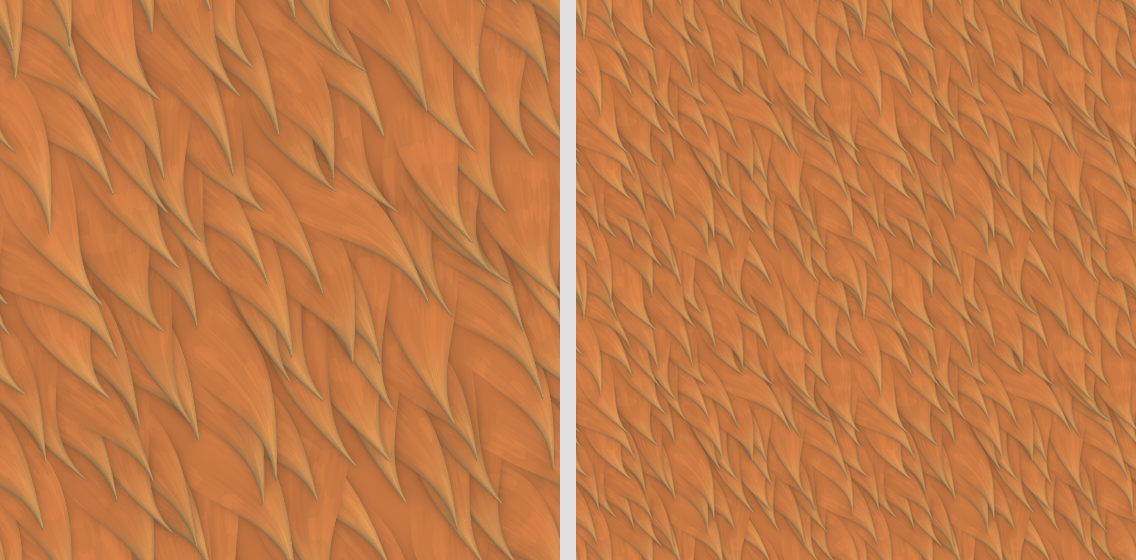
Left: one tile. Right: repeated 2 by 2.
Write a three.js fragment shader that draws this texture.

```glsl
varying vec2 vUv;

float hash(vec2 p) {
  return fract(sin(dot(p, vec2(127.1, 311.7))) * 43758.5453);
}

float noise(vec2 p) {
  vec2 i = floor(p), f = fract(p);
  f = f * f * (3.0 - 2.0 * f);
  return mix(mix(hash(i), hash(i + vec2(1.0, 0.0)), f.x),
             mix(hash(i + vec2(0.0, 1.0)), hash(i + 1.0), f.x), f.y);
}

// Paints one hooked lock over the colour below; q is measured from its tip
vec3 paintLock(vec3 below, vec2 q, vec2 id) {
  float hook = hash(id + 3.3) < 0.5 ? -1.0 : 1.0;
  float bend = hook * mix(0.065, 0.125, hash(id + 6.1));
  float angle = 0.5 + bend * 4.6 + (hash(id + 5.7) - 0.5) * 0.4;
  float len = mix(0.25, 0.36, hash(id + 8.1));
  float girth = mix(0.046, 0.07, hash(id + 11.9));

  // t runs from tip to root, side runs across the bent axis
  float t = dot(q, vec2(-sin(angle), cos(angle))) / len;
  float k = 1.0 - clamp(t, 0.0, 1.0);
  float slope = 3.0 * bend * k * k / len;
  float side = dot(q, vec2(cos(angle), sin(angle))) - bend * (1.0 - k * k * k);
  side /= sqrt(1.0 + slope * slope);
  float taper = pow(sin(min(max(t, 0.0) * 1.3, 1.0) * 1.5708), 1.65);
  float width = girth * (0.035 * smoothstep(0.0, 0.025, t) + taper);
  float d = abs(side) - width;
  float v = clamp(side / max(width, 0.0005), -1.0, 1.0);

  // Soft contact shadow
  float lift = smoothstep(-0.03, 0.08, t) * smoothstep(0.9, 0.4, t);
  float shadow = 0.6 * exp(-max(d, 0.0) / 0.005) + 0.4 * exp(-max(d, 0.0) / 0.018);
  vec3 col = below * mix(vec3(1.0), vec3(0.83, 0.84, 0.86), shadow * lift);

  // Body: warm root, golden tip, brushed streaks and flat dabs
  float tip = smoothstep(0.5, 0.02, t);
  vec3 body = mix(vec3(0.81, 0.485, 0.27), vec3(0.835, 0.57, 0.32), tip);
  body *= 0.975 + 0.05 * hash(id + 17.3);
  vec2 grain = vec2(v, t) + hash(id + 2.2) * 50.0;
  body *= 0.975 + 0.05 * noise(grain * vec2(6.0, 3.5));
  body *= 0.98 + 0.04 * noise(grain * vec2(20.0, 4.0));
  float dab = noise(grain * vec2(2.5, 7.0)) + 0.3 * noise(grain * vec2(16.0, 9.0));
  body *= 0.99 + 0.035 * smoothstep(0.72, 0.77, dab);

  // Rounded rim: grey green toward the tip, strongest on the lower side
  float inside = max(-d, 0.0);
  float rim = exp(-inside / 0.0038) * smoothstep(0.75, 0.15, t);
  body = mix(body, vec3(0.42, 0.42, 0.34), rim * (v < 0.0 ? 0.85 : 0.4));
  body *= 1.0 + 0.03 * v * smoothstep(0.9, 0.3, t);
  body += vec3(0.03, 0.04, 0.03) * tip * exp(-pow((v - 0.3) / 0.4, 2.0));

  float cover = smoothstep(0.001, -0.001, d);
  cover *= smoothstep(0.0, 0.012, t) * smoothstep(1.0, 0.8, t);
  return mix(col, body, cover);
}

void main() {
  vec2 cell = floor(vUv * 9.0);
  vec3 col = vec3(0.79, 0.47, 0.26);

  // Lower rows first, so that upper tips overlap the roots beneath them
  for (int row = -4; row <= 1; row++) {
    for (int i = 0; i < 7; i++) {
      vec2 place = cell + vec2(float(4 - i), float(row));
      vec2 id = mod(place, 9.0);
      vec2 jitter = vec2(hash(id + 0.4), hash(id + 29.6));
      vec2 tipPoint = (place + 0.08 + 0.84 * jitter) / 9.0;
      col = paintLock(col, vUv - tipPoint, id);
    }
  }
  gl_FragColor = vec4(col, 1.0);
}
```
